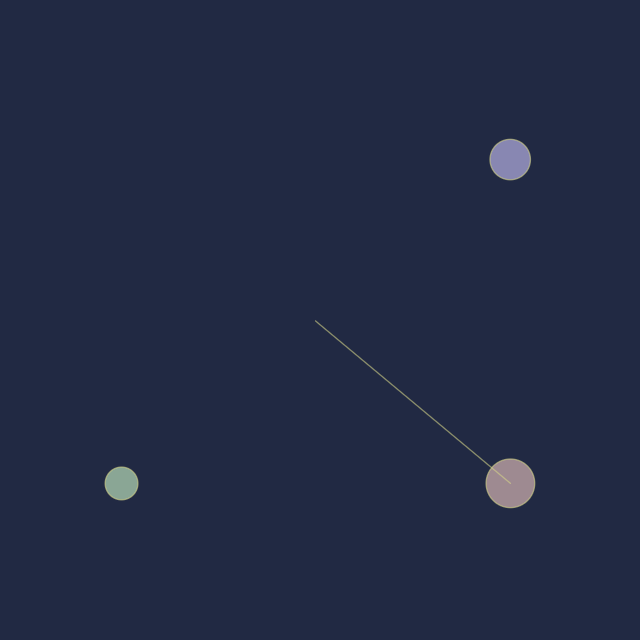
Write a Shadertoy shader that draws this background.

```glsl
const vec3 NIGHT = vec3(0.131, 0.161, 0.263);
const vec3 LAVENDER = vec3(0.535, 0.530, 0.700);
const vec3 SAGE = vec3(0.540, 0.650, 0.585);
const vec3 ROSE = vec3(0.620, 0.540, 0.570);
const vec3 STRAW = vec3(0.830, 0.830, 0.530);

const float STROKE_HALF_WIDTH = 0.0010;
const float STROKE_OPACITY = 0.60;

float segmentDistance(vec2 p, vec2 a, vec2 b) {
    vec2 ab = b - a;
    float t = clamp(dot(p - a, ab) / dot(ab, ab), 0.0, 1.0);
    return length(p - a - t * ab);
}

// Antialiased coverage of the region where the distance is negative
float coverage(float dist, float pixel) {
    return clamp(0.5 - dist / pixel, 0.0, 1.0);
}

vec3 drawStroke(vec3 base, float dist, float pixel) {
    float mask = coverage(abs(dist) - STROKE_HALF_WIDTH, pixel);
    return mix(base, STRAW, STROKE_OPACITY * mask);
}

vec3 drawDisc(vec3 base, vec2 p, vec2 center, float radius, vec3 fill, float pixel) {
    float dist = length(p - center) - radius;
    vec3 color = mix(base, fill, coverage(dist, pixel));
    return drawStroke(color, dist, pixel);
}

void mainImage(out vec4 fragColor, in vec2 fragCoord) {
    vec2 p = fragCoord / iResolution.xy;
    float pixel = 1.0 / min(iResolution.x, iResolution.y);

    vec2 roseCenter = vec2(0.7975, 0.2448);
    vec2 lineStart = vec2(0.4930, 0.4985);

    // Three outlined discs
    vec3 color = NIGHT;
    color = drawDisc(color, p, vec2(0.7972, 0.7507), 0.0316, LAVENDER, pixel);
    color = drawDisc(color, p, vec2(0.1899, 0.2446), 0.0256, SAGE, pixel);
    color = drawDisc(color, p, roseCenter, 0.0380, ROSE, pixel);

    // Translucent line ending at the rose disc's center
    color = drawStroke(color, segmentDistance(p, lineStart, roseCenter), pixel);

    fragColor = vec4(color, 1.0);
}
```
